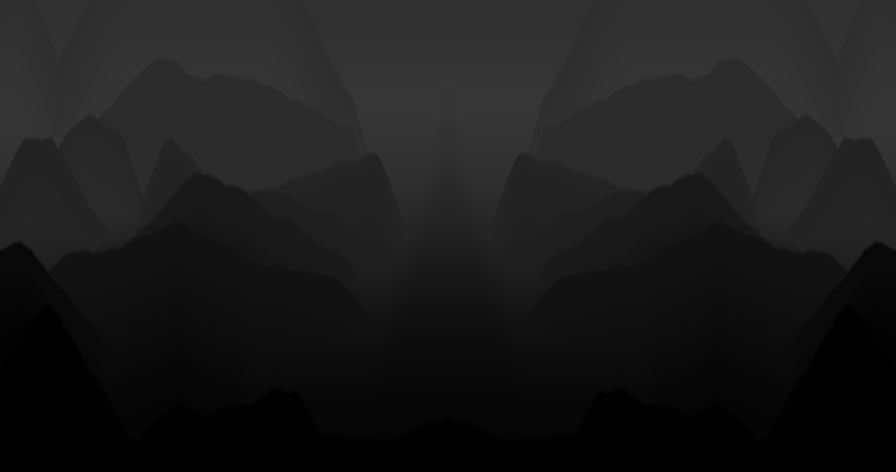
Write a WebGL 1 fragment shader that draws this background.

```glsl
precision highp float;
// Misty mountain valley in charcoal greys, mirrored about the vertical centre.
// Each ridge is a union of rounded peaks, trimmed by cliffs and roughened by
// layered sines; ridges are painted from the pale distance to the black front.
uniform vec2 u_resolution;

// Height of a slightly rounded peak with separate falls to its left and right
float peak(float x, vec2 summit, float leftFall, float rightFall) {
  float d = x - summit.x;
  float away = sqrt(d * d + 0.0002) - 0.014;
  return summit.y - away * (d < 0.0 ? leftFall : rightFall);
}

// Line that cuts a ridge off towards the right
float cliff(float x, vec2 edge, float fall) {
  return edge.y + (edge.x - x) * fall;
}

float roughness(float x, float seed) {
  float sum = 0.0, amplitude = 0.006, frequency = 38.0;
  for (int i = 0; i < 4; i++) {
    sum += amplitude * sin(x * frequency + seed + 1.7 * sin(x * frequency * 0.43 + seed * 2.0));
    amplitude *= 0.5;
    frequency *= 2.1;
  }
  return sum;
}

// Paint one ridge, shading from crest to foot, never paler than what lies behind
void paintRidge(inout float grey, vec2 p, float height, float seed,
                float crest, float foot, float depth) {
  float below = height + roughness(p.x, seed) - p.y;
  float edge = 0.006;
  float tone = min(grey, mix(crest, foot, smoothstep(0.0, depth, below)));
  grey = mix(grey, tone, smoothstep(-edge, edge, below));
}

void main() {
  vec2 p = gl_FragCoord.xy / u_resolution;
  p.x = 1.0 - abs(2.0 * p.x - 1.0); // 0 at the sides, 1 at the centre
  float x = p.x;

  // Valley haze, with a faint dark spire on the centre line
  float grey = mix(0.02, 0.212, smoothstep(0.06, 0.8, p.y));
  grey -= 0.022 * smoothstep(0.78, 1.0, p.y);
  float spire = 0.87 - 3.5 * (1.0 - x);
  grey -= 0.018 * smoothstep(0.0, 0.25, spire - p.y) * smoothstep(0.1, 0.4, p.y);

  // Distant ridges dissolving into mist
  float h = peak(x, vec2(0.45, 1.4), 1.7, 1.9);
  h = max(h, peak(x, vec2(0.2, 0.98), 2.5, 1.0));
  h = min(h, cliff(x, vec2(0.77, 0.85), 3.5));
  h = max(h, peak(x, vec2(0.03, 1.1), 1.0, 2.5));
  paintRidge(grey, p, h, 1.0, 0.18, 0.206, 0.3);

  h = max(peak(x, vec2(0.365, 0.876), 0.95, 0.6), peak(x, vec2(0.508, 0.847), 0.5, 0.44));
  h = min(h, cliff(x, vec2(0.79, 0.72), 4.0));
  paintRidge(grey, p, h, 2.3, 0.168, 0.172, 0.2);

  // Side mountains
  h = min(peak(x, vec2(0.195, 0.76), 1.3, 0.6), cliff(x, vec2(0.273, 0.715), 3.0));
  paintRidge(grey, p, h, 3.1, 0.15, 0.168, 0.25);
  h = min(peak(x, vec2(0.06, 0.706), 2.0, 0.1), cliff(x, vec2(0.117, 0.7), 1.6));
  paintRidge(grey, p, h, 4.4, 0.137, 0.145, 0.25);

  // Middle ridges stepping down towards the valley
  h = peak(x, vec2(0.378, 0.708), 2.7, 1.3);
  h = max(h, peak(x, vec2(0.839, 0.683), 1.2, 3.4));
  h = max(h, peak(x, vec2(0.8, 0.655), 0.27, 3.4));
  paintRidge(grey, p, h, 5.2, 0.14, 0.122, 0.25);

  h = min(peak(x, vec2(0.6, 0.6), 0.35, 0.46), cliff(x, vec2(0.9, 0.46), 4.0));
  paintRidge(grey, p, h, 6.0, 0.122, 0.092, 0.25);

  h = min(peak(x, vec2(0.443, 0.641), 1.15, 0.6), cliff(x, vec2(0.8, 0.4), 2.0));
  paintRidge(grey, p, h, 7.5, 0.1, 0.07, 0.25);

  // Near slopes sinking into darkness
  h = max(peak(x, vec2(0.4, 0.53), 0.5, 0.55), peak(x, vec2(0.2, 0.473), 0.5, 0.1));
  h = min(h, cliff(x, vec2(0.9, 0.245), 1.2));
  paintRidge(grey, p, h, 8.1, 0.071, 0.02, 0.4);
  paintRidge(grey, p, peak(x, vec2(0.04, 0.485), 0.2, 1.15), 9.6, 0.037, 0.008, 0.25);

  // Black foreground
  h = max(0.075, peak(x, vec2(0.104, 0.351), 1.4, 1.6));
  h = max(h, peak(x, vec2(0.404, 0.141), 0.8, 0.9));
  h = max(h, peak(x, vec2(0.54, 0.155), 0.6, 1.0));
  h = max(h, peak(x, vec2(0.651, 0.178), 0.4, 2.0));
  h = max(h, peak(x, vec2(1.0, 0.12), 0.5, 0.5));
  paintRidge(grey, p, h, 10.7, 0.004, 0.0, 0.1);

  gl_FragColor = vec4(vec3(grey), 1.0);
}
```
